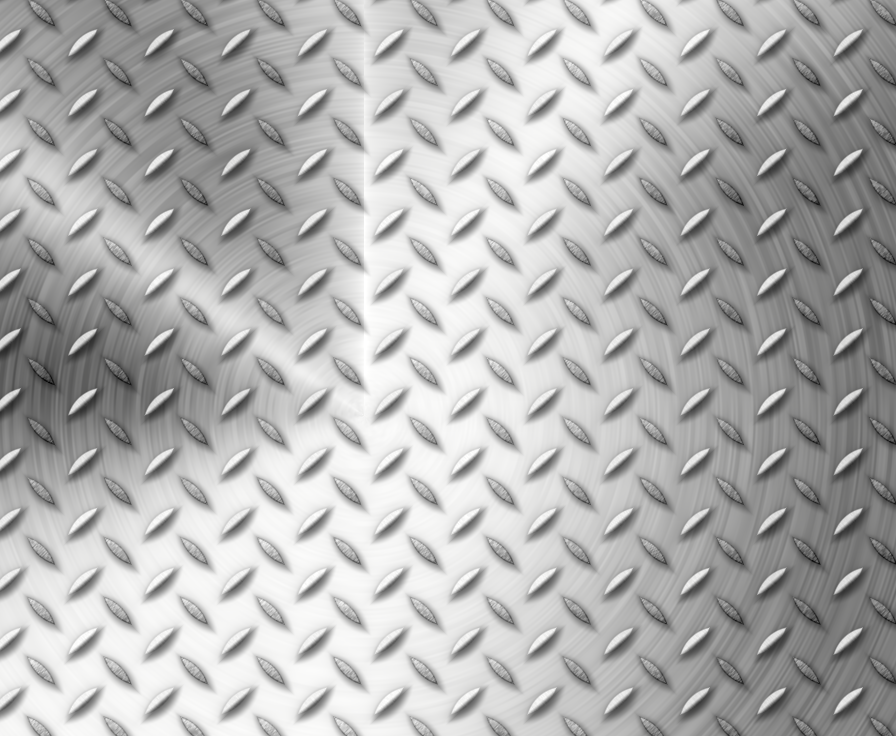
A WebGL 2 fragment shader for this texture:

```glsl
#version 300 es
precision highp float;
// Brushed steel tread plate: two interleaved grids of raised lens-shaped lugs,
// leaning opposite ways, over a conical sheen with fine circular brush marks.
// Lengths are in canvas heights; angles run in degrees from the upward seam.
uniform vec2 u_resolution;
out vec4 outColor;

float hash(vec2 p) {
  p = fract(p * vec2(0.1031, 0.1137));
  p += dot(p, p.yx + 33.33);
  return fract((p.x + p.y) * p.x * 37.0);
}

float noise(vec2 p) {
  vec2 i = floor(p), f = fract(p);
  f = f * f * (3.0 - 2.0 * f);
  return mix(mix(hash(i), hash(i + vec2(1, 0)), f.x),
             mix(hash(i + vec2(0, 1)), hash(i + vec2(1, 1)), f.x), f.y);
}

float lobe(float angle, float center, float width) {
  float t = (angle - center) / width;
  return exp(-t * t);
}

// Signed distance to a pointed lens lying along x
float lens(vec2 p, float halfLength, float halfWidth) {
  float radius = (halfLength * halfLength + halfWidth * halfWidth) / (2.0 * halfWidth);
  return length(vec2(p.x, abs(p.y) + radius - halfWidth)) - radius;
}

// Conical sheen, darkening away from the hub, with concentric brushing
float brushedSteel(vec2 p) {
  vec2 q = p - vec2(0.495, 0.435);
  float r = length(q);
  float angle = mod(degrees(atan(q.y, q.x)) - 90.0, 360.0);

  float left = 0.58 * lobe(angle, 83.0, 23.0) + 0.40 * lobe(angle, 30.0, 27.0)
             - 0.17 * lobe(angle, 55.0, 6.0);
  float right = 0.50 * smoothstep(170.0, 250.0, angle) * (1.0 - smoothstep(296.0, 330.0, angle))
              + 0.20 * lobe(angle, 352.0, 13.0);
  float dark = left * smoothstep(-0.08, 0.40, r) + right * smoothstep(0.10, 0.74, r);

  float fine = noise(vec2(r * 330.0, angle / 14.0)) - 0.5;
  float broad = noise(vec2(r * 90.0, angle / 22.0 + 40.0)) - 0.5;
  float brush = (fine * 0.16 + broad * 0.09) * (0.12 + 1.3 * dark);
  float seam = 0.06 * exp(-abs(q.x) * 110.0) * smoothstep(0.0, 0.05, q.y);
  return 0.975 - dark + brush + seam;
}

void main() {
  vec2 p = gl_FragCoord.xy / u_resolution.y;
  float pixel = 1.0 / u_resolution.y;
  float steel = brushedSteel(p);
  float tone = steel;
  vec2 pitch = vec2(0.104, 0.0813);

  for (int i = 0; i < 2; i++) {
    bool rising = i == 0;
    vec2 grid = (p - (rising ? vec2(0.0084, 0.0476) : vec2(0.0556, 0.0079))) / pitch;
    vec2 cell = floor(grid + 0.5);
    vec2 q = (grid - cell) * pitch;
    float wear = hash(cell + float(i) * 57.0 + 20.0) - 0.5;

    // Local axes: along the lug, then across it toward its upper side
    vec2 axis = rising ? vec2(0.731, 0.682) : vec2(0.707, -0.707);
    vec2 side = vec2(-axis.y, axis.x);
    vec2 local = vec2(dot(q, axis), dot(q, side));
    float halfWidth = rising ? 0.0073 : 0.0069;
    float d = lens(local, 0.0265, halfWidth);

    // Soft shadow falling to the lower right
    vec2 s = q - vec2(0.0035, -0.0050);
    float shade = lens(vec2(dot(s, axis), dot(s, side)), 0.0265, halfWidth);
    tone *= 1.0 - (rising ? 0.48 : 0.36) * (1.0 - smoothstep(-0.006, 0.010, shade));
    tone *= 1.0 - 0.12 * exp(-max(d, 0.0) * 170.0);

    float across = local.y / halfWidth;
    float along = local.x / 0.0265;
    float grain = noise(local * vec2(650.0, 260.0) + cell * 17.0) - 0.5;
    float face;
    if (rising) {
      // Bright upper slope rolling into a dark lower edge
      float lit = smoothstep(-0.85, 0.15, across + 0.12 * along);
      face = mix(0.08 + 0.30 * steel, 0.80 + 0.17 * steel, lit);
      face += 0.05 * grain + 0.05 * wear;
    } else {
      // Matte, scored slope, darker at the tail and the rim
      face = 0.16 + 0.60 * steel - 0.15 * along + 0.07 * across;
      face += 0.20 * grain + 0.07 * wear;
      face -= 0.26 * smoothstep(-0.0026, 0.0, d);
    }
    tone = mix(tone, face, 1.0 - smoothstep(-pixel, pixel, d));
  }

  outColor = vec4(clamp(vec3(tone, tone, tone * 0.997), 0.0, 1.0), 1.0);
}
```
